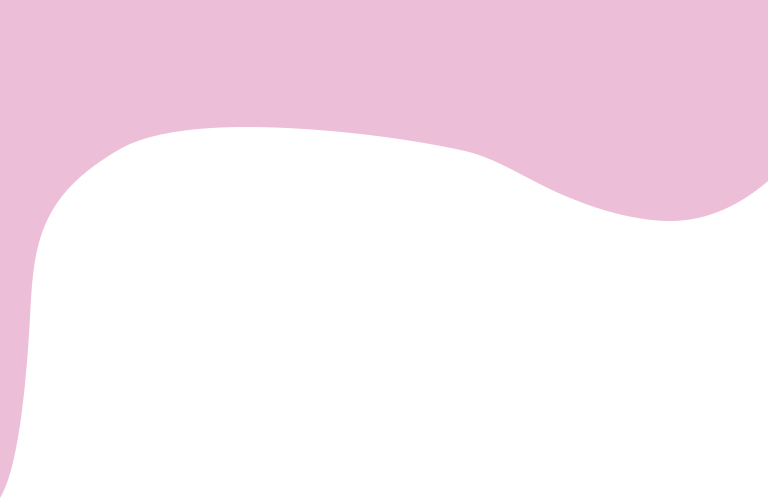
Write a WebGL 1 fragment shader that draws this background.

```glsl
precision highp float;
// A flat pink wave hangs from the top and left over a white ground.
// Its rim is a chain of cubic curves, each solved for height at a given x,
// with the vertical gap divided by the slope to smooth the edge evenly.

uniform vec2 u_resolution;

const vec3 PINK = vec3(0.925, 0.745, 0.847);
const vec3 WHITE = vec3(1.0);
const float EDGE_PIXELS = 1.0;
const int SOLVE_STEPS = 18;

// Joints of the rim from left to right, in fractions of the canvas
const vec2 FOOT = vec2(0.0, 0.0);
const vec2 STEM = vec2(0.0397, 0.3815);
const vec2 SHOULDER = vec2(0.1563, 0.7008);
const vec2 CREST = vec2(0.3203, 0.7450);
const vec2 BEND = vec2(0.6055, 0.6968);
const vec2 SLOPE = vec2(0.7526, 0.5964);
const vec2 TROUGH = vec2(0.8724, 0.5562);
const vec2 RISE = vec2(1.0, 0.6365);

vec2 bezier(vec2 a, vec2 b, vec2 c, vec2 d, float t) {
  float s = 1.0 - t;
  return s * s * s * a + 3.0 * s * s * t * b + 3.0 * s * t * t * c + t * t * t * d;
}

vec2 bezierTangent(vec2 a, vec2 b, vec2 c, vec2 d, float t) {
  float s = 1.0 - t;
  return 3.0 * (s * s * (b - a) + 2.0 * s * t * (c - b) + t * t * (d - c));
}

// Height and slope of a curve at x, found by bisection
vec2 curveAt(float x, vec2 a, vec2 b, vec2 c, vec2 d) {
  float t = 0.5;
  float stride = 0.25;
  for (int i = 0; i < SOLVE_STEPS; i++) {
    t += bezier(a, b, c, d, t).x < x ? stride : -stride;
    stride *= 0.5;
  }
  vec2 tangent = bezierTangent(a, b, c, d, t);
  return vec2(bezier(a, b, c, d, t).y, tangent.y / max(tangent.x, 0.0001));
}

// Height and slope of the whole rim
vec2 rimAt(float x) {
  if (x < STEM.x) return curveAt(x, FOOT, vec2(0.0221, 0.0562), vec2(0.0339, 0.2068), STEM);
  if (x < SHOULDER.x) return curveAt(x, STEM, vec2(0.0443, 0.5181), vec2(0.0547, 0.6104), SHOULDER);
  if (x < CREST.x) return curveAt(x, SHOULDER, vec2(0.1927, 0.7329), vec2(0.2539, 0.7450), CREST);
  if (x < BEND.x) return curveAt(x, CREST, vec2(0.4167, 0.7450), vec2(0.5299, 0.7229), BEND);
  if (x < SLOPE.x) return curveAt(x, BEND, vec2(0.6549, 0.6787), vec2(0.6927, 0.6305), SLOPE);
  if (x < TROUGH.x) return curveAt(x, SLOPE, vec2(0.7930, 0.5713), vec2(0.8385, 0.5562), TROUGH);
  return curveAt(x, TROUGH, vec2(0.9193, 0.5562), vec2(0.9622, 0.5863), RISE);
}

void main() {
  vec2 uv = gl_FragCoord.xy / u_resolution;
  vec2 rim = rimAt(uv.x);

  // Distance to the rim in pixels, used only for the smooth edge
  float pixelSlope = rim.y * u_resolution.y / u_resolution.x;
  float gap = (uv.y - rim.x) * u_resolution.y / sqrt(1.0 + pixelSlope * pixelSlope);
  float cover = clamp(gap / EDGE_PIXELS + 0.5, 0.0, 1.0);

  gl_FragColor = vec4(mix(WHITE, PINK, cover), 1.0);
}
```
